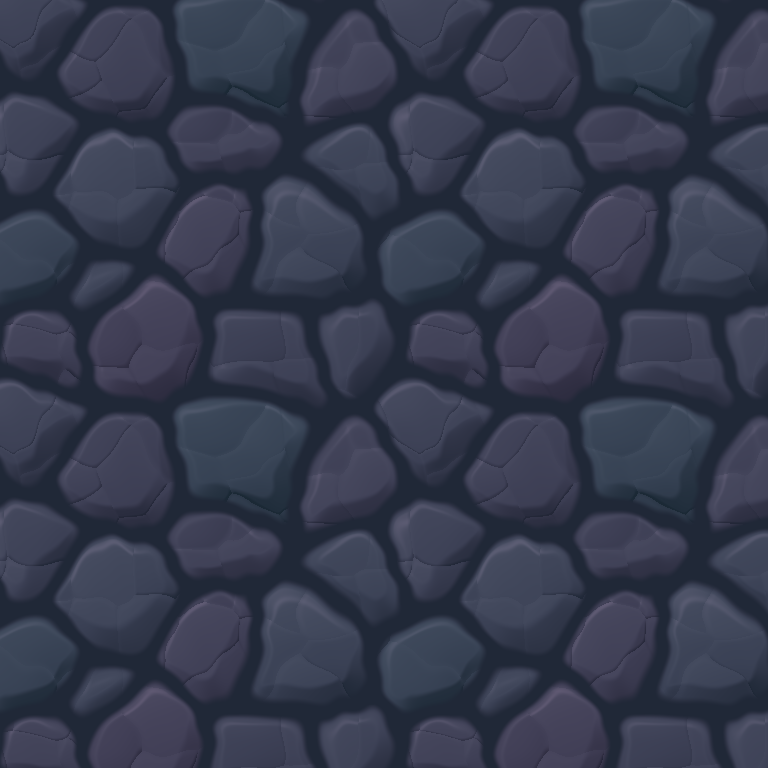
Write a three.js fragment shader that draws this texture.

```glsl
// Dark slate-blue cobbles with chipped facets and shadowed joints, tiled.
varying vec2 vUv;

const float TAU = 6.28319;
const float REPEATS = 1.89;           // tiles across and up
const float STONES = 4.0;             // stone sites per tile side
const float FACETS = 6.0;             // facet sites per tile side
const float JITTER = 0.76;
const float STONE_SPREAD = 0.42;      // variation of stone size
const float FACET_SPREAD = 0.25;
const float STONE_ROUNDING = 0.06;    // in stone cells
const float FACET_ROUNDING = 0.025;   // in facet cells
const float GAP = 0.035;              // half joint width, in stone cells
const float GAP_SOFTNESS = 0.075;
const float LIT_BEVEL = 0.10;
const float SHADED_BEVEL = 0.27;
const float RIM_WIDTH = 0.022;
const vec2 LIGHT = vec2(-0.42, 0.91); // direction towards the light
const vec2 TILE_SHIFT = vec2(0.06, 0.13);

const vec3 JOINT = vec3(0.125, 0.155, 0.215);
const vec3 SHADE = vec3(0.18, 0.20, 0.27);
const vec3 SLATE = vec3(0.23, 0.25, 0.33);
const vec3 FACE = vec3(0.27, 0.29, 0.37);
const vec3 RIM = vec3(0.37, 0.37, 0.46);
const vec3 PLUM_TINT = vec3(0.024, -0.006, 0.006);

struct Cell {
  float edge;   // rounded distance to the border
  vec2 inward;  // direction away from the nearest border
  vec2 offset;  // position relative to the site
  vec2 id;
};

vec2 hash2(vec2 p) {
  vec2 s = vec2(dot(p, vec2(127.1, 311.7)), dot(p, vec2(269.5, 183.3)));
  return fract(sin(s + 4.7) * 43758.5);
}

// Site position relative to q (xy) and its size weight (z), wrapped per tile
vec3 siteFrom(vec2 q, vec2 cell, float grid, float spread) {
  vec2 id = mod(cell, grid);
  vec2 jitter = (hash2(id + grid) - 0.5) * JITTER;
  return vec3(cell + 0.5 + jitter - q, spread * hash2(id + 31.0).x);
}

// Weighted cellular noise with softly rounded corners
Cell findCell(vec2 p, float grid, float spread, float rounding) {
  vec2 q = p * grid;
  vec2 base = floor(q);
  vec2 nearest = vec2(0.0);
  float nearestPower = 100.0;
  Cell c;
  for (int j = -2; j <= 2; j++) {
    for (int i = -2; i <= 2; i++) {
      vec2 cell = base + vec2(float(i), float(j));
      vec3 site = siteFrom(q, cell, grid, spread);
      float power = dot(site.xy, site.xy) - site.z;
      if (power < nearestPower) {
        nearestPower = power;
        nearest = site.xy;
        c.id = mod(cell, grid);
      }
    }
  }
  float total = 0.00001;
  vec2 inward = vec2(0.0);
  for (int j = -2; j <= 2; j++) {
    for (int i = -2; i <= 2; i++) {
      vec3 site = siteFrom(q, base + vec2(float(i), float(j)), grid, spread);
      vec2 gapVector = site.xy - nearest;
      float span = length(gapVector);
      if (span > 0.001) {
        float power = dot(site.xy, site.xy) - site.z;
        float border = (power - nearestPower) / (2.0 * span);
        float share = exp(-border / rounding);
        total += share;
        inward -= share * gapVector / span;
      }
    }
  }
  c.edge = -rounding * log(total);
  c.inward = inward / total;
  c.offset = -nearest;
  return c;
}

// Layered sines that repeat with the tile
vec2 ripple(vec2 p) {
  vec2 a = sin(TAU * (3.0 * p.yx + vec2(2.0, -1.0) * p + vec2(0.1, 0.6)));
  vec2 b = sin(TAU * (7.0 * p.yx + vec2(-4.0, 5.0) * p) + 2.0 * a);
  return a + 0.45 * b;
}

vec3 ramp(float tone) {
  float t = 4.0 * tone;
  vec3 color = mix(JOINT, SHADE, clamp(t, 0.0, 1.0));
  color = mix(color, SLATE, clamp(t - 1.0, 0.0, 1.0));
  color = mix(color, FACE, clamp(t - 2.0, 0.0, 1.0));
  return mix(color, RIM, clamp(t - 3.0, 0.0, 1.0));
}

void main() {
  vec2 p = vUv * REPEATS + TILE_SHIFT;
  vec2 wobble = ripple(p);
  Cell stone = findCell(p + 0.010 * wobble, STONES, STONE_SPREAD, STONE_ROUNDING);
  vec2 variety = hash2(stone.id + 57.0);
  Cell facet = findCell(p + 0.017 * wobble.yx + variety, FACETS, FACET_SPREAD, FACET_ROUNDING);
  vec2 facetVariety = hash2(facet.id + 9.0 * stone.id);

  // Broad light on the stone and its flat facets
  float tone = 0.60 + 0.08 * (variety.y - 0.5) + 0.17 * dot(stone.offset, LIGHT);
  float facetFacing = -dot(facet.inward, LIGHT);
  float plane = 0.17 * (facetVariety.x - 0.5) + 0.13 * dot(facet.offset, LIGHT);
  tone += plane * smoothstep(-0.02, 0.06, facet.edge) + 0.012 * (wobble.x + wobble.y);

  // Facet ridges and cracks
  float ridge = 1.0 - smoothstep(0.0, 0.09, facet.edge);
  float crack = 1.0 - smoothstep(-0.01, 0.05, facet.edge);
  tone += 0.10 * ridge * max(facetFacing, 0.0);
  tone -= 0.34 * crack * smoothstep(0.1, 0.6, -facetFacing) * smoothstep(0.5, 0.6, facetVariety.y);

  // Bevelled sides, wide and dark below, with a bright upper rim
  float depth = stone.edge - GAP;
  float facing = -dot(stone.inward, LIGHT);
  float width = mix(LIT_BEVEL, SHADED_BEVEL, smoothstep(-0.2, 0.8, -facing));
  width *= 0.95 + 0.22 * wobble.y + 0.35 * (facetVariety.x - 0.5);
  float bevel = 1.0 - smoothstep(width * 0.72, width, depth);
  tone += bevel * (facing > 0.0 ? 0.05 : 0.36) * facing;
  float rimOffset = (depth - width) / RIM_WIDTH;
  tone += 0.17 * exp(-rimOffset * rimOffset) * max(facing + 0.25, 0.0);

  // Joints
  float body = smoothstep(0.0, GAP_SOFTNESS, depth);
  vec3 color = ramp(tone * body) + PLUM_TINT * (2.0 * variety.x - 1.0) * body;
  gl_FragColor = vec4(color, 1.0);
}
```
